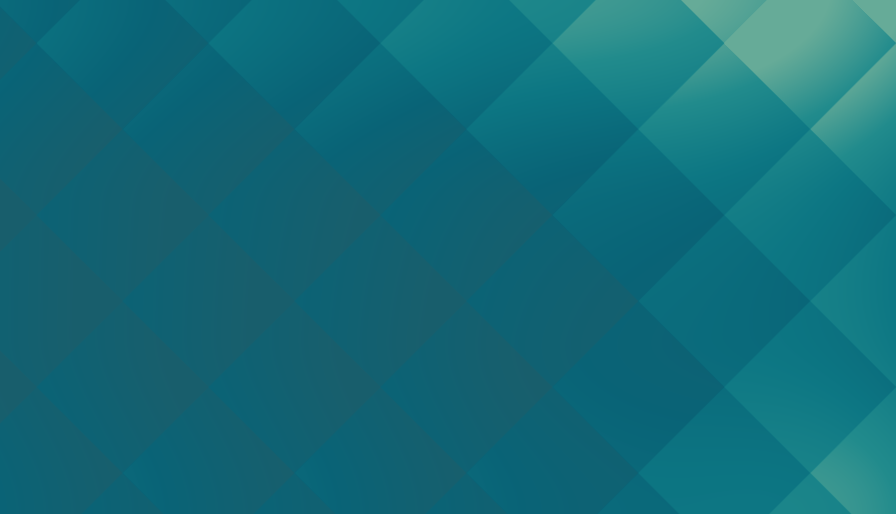
Reproduce this background procedurally as a Shadertoy shader.

```glsl
const float PITCH = 0.3345;               // diamond width, in canvas heights
const vec2 ANCHOR = vec2(0.073, 0.916);   // left corner of one diamond
const float CELL_CONTRAST = 0.28;         // tone drop from left to right corner
const float GLOW_CONTRAST = 0.16;         // extra drop where the ground is bright

const vec3 SLATE = vec3(0.095, 0.370, 0.425);
const vec3 DEEP_BLUE = vec3(0.035, 0.390, 0.465);
const vec3 TEAL = vec3(0.050, 0.465, 0.515);
const vec3 SEA_GREEN = vec3(0.130, 0.545, 0.550);
const vec3 PALE_GREEN = vec3(0.400, 0.670, 0.595);

// Sawtooth from 0 to 1 with a smoothed drop
float saw(float x) {
    float f = fract(x);
    float w = clamp(fwidth(x), 0.0001, 0.5);
    return min(f, (1.0 - f) / w);
}

// Gaussian spot with separate radii
float glow(vec2 p, vec2 center, vec2 radius) {
    vec2 d = (p - center) / radius;
    return exp(-dot(d, d));
}

// Broad light behind the diamonds
float groundTone(vec2 p, float aspect) {
    float tone = 0.06;
    tone += 0.50 * glow(p, vec2(0.83 * aspect, 1.05), vec2(0.75, 0.40));
    tone += 0.24 * glow(p, vec2(aspect, 0.0), vec2(0.35));
    tone += 0.34 * smoothstep(0.52 * aspect, aspect, p.x);
    tone += 0.20 * smoothstep(0.60, 1.0, p.y);
    tone += 0.11 * (1.0 - smoothstep(0.0, 0.35, p.y));
    return tone;
}

// Five-stop colour ramp
vec3 ramp(float t) {
    float s = clamp(t, 0.0, 1.0) * 4.0;
    vec3 color = mix(SLATE, DEEP_BLUE, clamp(s, 0.0, 1.0));
    color = mix(color, TEAL, clamp(s - 1.0, 0.0, 1.0));
    color = mix(color, SEA_GREEN, clamp(s - 2.0, 0.0, 1.0));
    return mix(color, PALE_GREEN, clamp(s - 3.0, 0.0, 1.0));
}

void mainImage(out vec4 fragColor, in vec2 fragCoord) {
    vec2 p = fragCoord / iResolution.y;
    float aspect = iResolution.x / iResolution.y;

    // Diagonal lattice: each cell is lit at its left corner
    vec2 q = (p - ANCHOR) / PITCH;
    float across = 0.5 * (saw(q.x + q.y) + saw(q.x - q.y));

    float ground = groundTone(p, aspect);
    float contrast = CELL_CONTRAST + GLOW_CONTRAST * ground;
    float tone = ground + contrast * (0.5 - across);

    fragColor = vec4(ramp(tone), 1.0);
}
```
